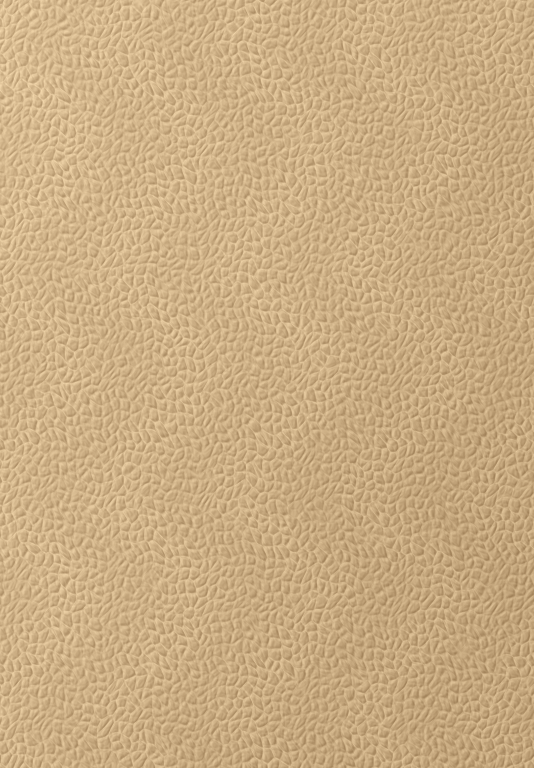
This texture is drawn by a Shadertoy shader. Its source:

```glsl
// Pebbled tan leather: two layers of cellular noise form small domed grains
// parted by creases. A slanted light shades their slopes, the creases catch
// a pale sheen, and a broad falloff darkens the hide to the lower right.

vec2 hash2(vec2 cell) {
    vec3 q = fract(cell.xyx * vec3(0.1031, 0.1030, 0.0973));
    q += dot(q, q.yzx + 33.33);
    return fract((q.xx + q.yz) * q.zy);
}

// Gap between the two nearest cell centres: zero on a crease
float creaseGap(vec2 p) {
    vec2 base = floor(p);
    float nearest = 9.0, second = 9.0;
    for (int y = -1; y <= 1; y++) {
        for (int x = -1; x <= 1; x++) {
            vec2 cell = base + vec2(x, y);
            float d = length(cell + 0.1 + 0.8 * hash2(cell) - p);
            second = min(second, max(nearest, d));
            nearest = min(nearest, d);
        }
    }
    return second - nearest;
}

// Bend the grid so that the grains never line up in rows
vec2 warp(vec2 p) {
    p += 0.35 * sin(p.yx * 0.61 + vec2(0.0, 1.7));
    return p + 0.18 * sin(p.yx * 1.83 + vec2(2.1, 0.4));
}

// Large domes with finer wrinkles pressed across them
float leatherHeight(vec2 p) {
    float domes = smoothstep(0.0, 0.55, creaseGap(p));
    vec2 tilted = mat2(0.8, 0.6, -0.6, 0.8) * p * 1.6 + 17.0;
    float wrinkles = smoothstep(0.0, 0.5, creaseGap(tilted));
    return domes + 0.4 * wrinkles;
}

void mainImage(out vec4 fragColor, in vec2 fragCoord) {
    vec2 uv = fragCoord / iResolution.xy;
    vec2 p = fragCoord / iResolution.y;

    // Grains slightly taller than wide
    vec2 grain = warp(p * vec2(82.0, 69.0));

    // Relief lit from the upper left
    vec2 toLight = 0.13 * normalize(vec2(-0.8, 0.6));
    float slope = leatherHeight(grain - toLight) - leatherHeight(grain + toLight);

    // Pale sheen along the creases, uneven from place to place
    float patchy = 0.7 + 0.3 * sin(grain.x * 0.47 + 2.0 * sin(grain.y * 0.31));
    float sheen = patchy * (1.0 - smoothstep(0.0, 0.24, creaseGap(grain)));

    // Broad light falloff with soft undulation
    float falloff = 0.18 * (uv.y - 0.5) - 0.24 * (uv.x - 0.5);
    falloff += 0.03 * sin(uv.x * 5.0 + 3.0 * uv.y) * sin(uv.y * 9.0 - 2.0 * uv.x);

    float tone = 0.42 + falloff + 0.36 * slope + 0.32 * sheen;
    vec3 shadowTan = vec3(0.68, 0.56, 0.40);
    vec3 paleCream = vec3(0.92, 0.81, 0.64);
    fragColor = vec4(mix(shadowTan, paleCream, clamp(tone, -0.25, 1.2)), 1.0);
}
```
